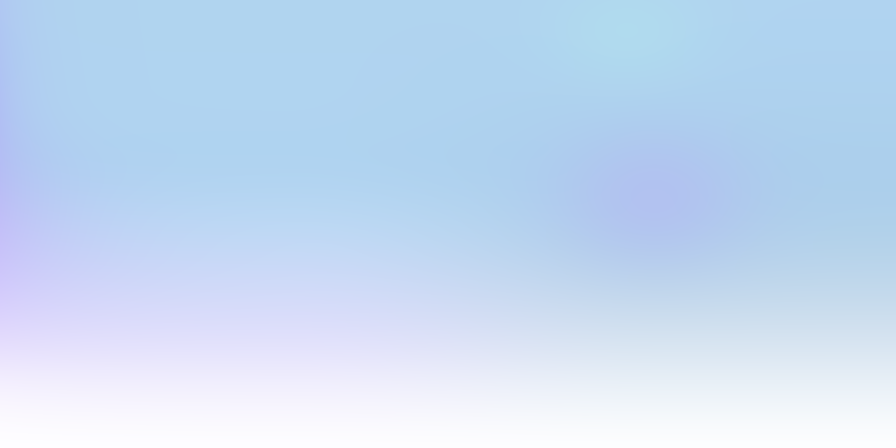
This background is drawn by a WebGL 2 fragment shader. Its source:

```glsl
#version 300 es
precision highp float;
// Soft pastel sky fading to white, with a lilac left edge and two blurred glows.

#define VIOLET vec3(0.70, 0.75, 0.945)
#define CYAN vec3(0.69, 0.865, 0.93)
#define VIOLET_POS vec2(0.73, 0.44)
#define VIOLET_SIZE vec2(0.105, 0.15)
#define CYAN_POS vec2(0.70, 0.07)
#define CYAN_SIZE vec2(0.09, 0.12)
#define EDGE_WIDTH_TOP 0.035
#define EDGE_WIDTH_LOW 0.10

uniform vec2 u_resolution;
out vec4 fragColor;

// Vertical ramps, evenly spaced from top to bottom
const int LAST = 8;
const vec3 LILAC_RAMP[9] = vec3[9](
  vec3(0.69, 0.785, 0.95), vec3(0.685, 0.77, 0.95), vec3(0.69, 0.75, 0.955),
  vec3(0.705, 0.74, 0.955), vec3(0.76, 0.745, 0.97), vec3(0.81, 0.78, 0.985),
  vec3(0.885, 0.85, 0.99), vec3(0.97, 0.955, 0.996), vec3(1.0));
const vec3 SKY_RAMP[9] = vec3[9](
  vec3(0.69, 0.83, 0.935), vec3(0.69, 0.83, 0.94), vec3(0.69, 0.83, 0.94),
  vec3(0.685, 0.825, 0.94), vec3(0.735, 0.85, 0.955), vec3(0.805, 0.855, 0.97),
  vec3(0.875, 0.872, 0.985), vec3(0.955, 0.945, 0.992), vec3(1.0));
const vec3 MIST_RAMP[9] = vec3[9](
  vec3(0.69, 0.83, 0.94), vec3(0.685, 0.825, 0.94), vec3(0.68, 0.82, 0.93),
  vec3(0.67, 0.81, 0.925), vec3(0.685, 0.815, 0.918), vec3(0.745, 0.84, 0.92),
  vec3(0.83, 0.885, 0.938), vec3(0.925, 0.95, 0.972), vec3(1.0));

// Quadratic B-spline through the ramp, free of visible kinks
vec3 sampleRamp(vec3 ramp[9], float t) {
  float s = clamp(t, 0.0, 1.0) * float(LAST);
  int i = int(floor(s + 0.5));
  float f = s - float(i);
  return ramp[max(i - 1, 0)] * 0.5 * (0.5 - f) * (0.5 - f)
       + ramp[i] * (0.75 - f * f)
       + ramp[min(i + 1, LAST)] * 0.5 * (0.5 + f) * (0.5 + f);
}

// Elliptical Gaussian falloff
float glow(vec2 p, vec2 center, vec2 size) {
  vec2 d = (p - center) / size;
  return exp(-dot(d, d));
}

void main() {
  vec2 p = gl_FragCoord.xy / u_resolution;
  p.y = 1.0 - p.y; // depth below the top edge

  // Sky turns to cool mist on the right
  vec3 color = mix(sampleRamp(SKY_RAMP, p.y), sampleRamp(MIST_RAMP, p.y),
                   smoothstep(0.32, 0.75, p.x));

  // Lilac edge widens toward the bottom
  float edgeWidth = mix(EDGE_WIDTH_TOP, EDGE_WIDTH_LOW, smoothstep(0.2, 0.65, p.y));
  color = mix(color, sampleRamp(LILAC_RAMP, p.y), exp(-p.x / edgeWidth));

  // Blurred glows
  color = mix(color, VIOLET, 0.85 * glow(p, VIOLET_POS, VIOLET_SIZE));
  color = mix(color, CYAN, 0.8 * glow(p, CYAN_POS, CYAN_SIZE));

  fragColor = vec4(color, 1.0);
}
```
